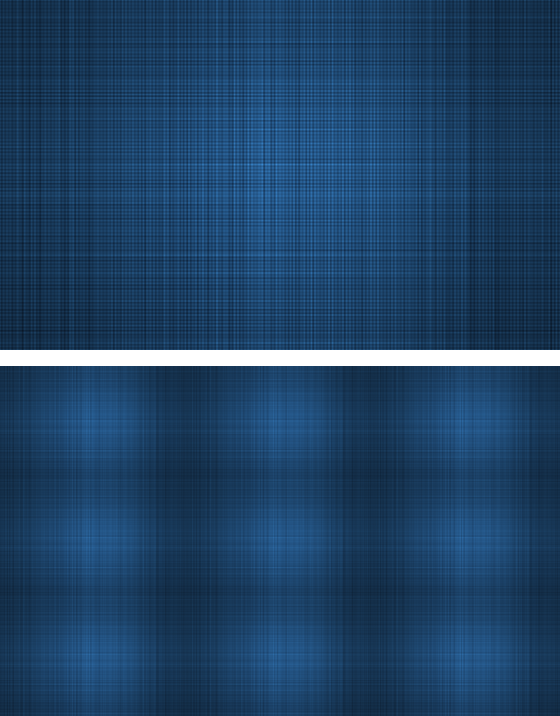
Top, the tile; bottom, the same tile 3 across and 3 down.
Give the GLSL for this texture, as a WebGL 1 fragment shader.

```glsl
precision highp float;
// Blue linen cloth: fine uneven warp and weft threads under a soft central glow.

uniform vec2 u_resolution;

const float TAU = 6.2831853;

float hash(float n, float seed) {
  return fract(sin(n * 12.9898 + seed * 78.233) * 43758.547);
}

// Smooth random tone along one axis, wrapping after count cells; mean is zero.
float bands(float t, float count, float seed) {
  float cell = floor(t * count);
  float here = hash(mod(cell, count), seed);
  float next = hash(mod(cell + 1.0, count), seed);
  return mix(here, next, smoothstep(0.0, 1.0, fract(t * count))) - 0.5;
}

// Alternating light threads and dark gaps of random strength; count is even.
float threads(float t, float count, float seed) {
  float cell = floor(t * count);
  float side = 1.0 - 2.0 * mod(cell, 2.0);
  float here = side * (0.1 + 0.5 * hash(mod(cell, count), seed));
  float next = -side * (0.1 + 0.5 * hash(mod(cell + 1.0, count), seed));
  return mix(here, next, smoothstep(0.0, 1.0, fract(t * count)));
}

// Fine threads that fade along their length, with faint wider bands.
float yarn(float across, float along, float count, float seed) {
  float phase = bands(across, count * 0.5, seed + 3.0);
  float fade = 0.9 + 0.2 * sin(TAU * (along + phase));
  float fine = 0.34 * threads(across, count, seed);
  float uneven = 0.14 * bands(across, count * 0.75, seed + 1.0);
  float broad = 0.06 * bands(across, count * 0.125, seed + 2.0);
  return (fine + uneven) * fade + broad;
}

void main() {
  vec2 uv = gl_FragCoord.xy / u_resolution;

  // Weave: the upright threads show a little more strongly.
  float warp = yarn(uv.x, uv.y, 320.0, 1.0);
  float weft = yarn(uv.y, uv.x, 200.0, 7.0);
  float weave = (1.0 + 1.05 * warp) * (1.0 + 0.85 * weft);

  // Glow: bright upright middle, dark sides, periodic on both axes.
  vec2 swell = 0.5 - 0.5 * cos(TAU * uv);
  float glow = 0.63 + 0.46 * swell.x * (0.65 + 0.35 * swell.y) + 0.1 * swell.y;

  // Dye: raised threads lean to cyan, sunken ones to navy.
  vec3 dye = vec3(0.118, 0.282, 0.445);
  vec3 sheen = vec3(0.03, 0.06, 0.05) * (warp + weft);
  gl_FragColor = vec4((dye * weave + sheen) * glow, 1.0);
}
```
